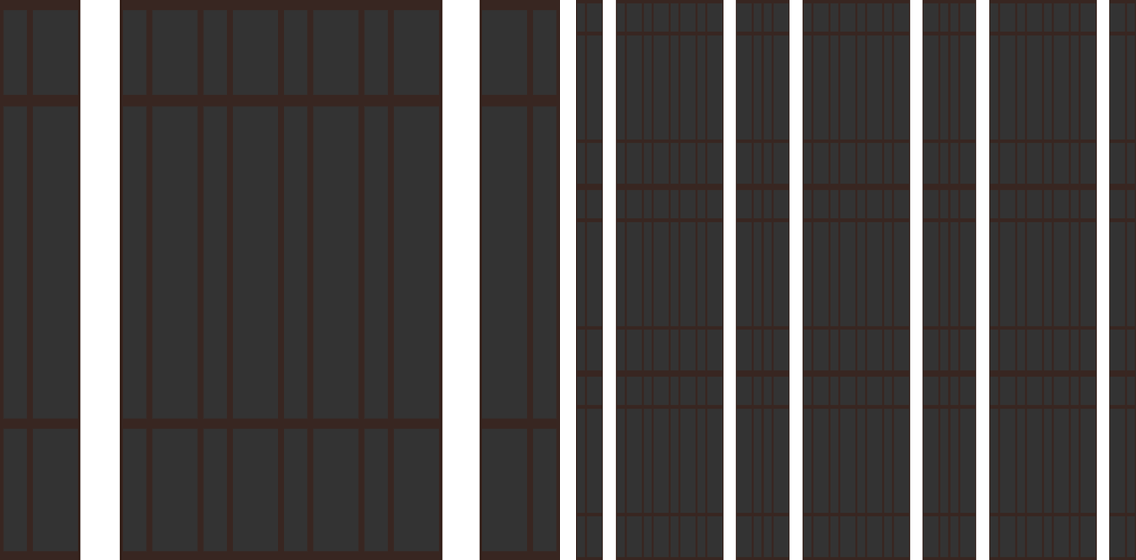
Left: one tile. Right: repeated 3 by 3.
Write a three.js fragment shader that draws this pattern.

```glsl
// Charcoal plaid with thin brown stripes, cut by two broad white vertical bands.
varying vec2 vUv;

// Distance between two positions on a canvas that wraps at 1.
float wrapDistance(float a, float b) {
  return abs(fract(a - b + 0.5) - 0.5);
}

// Soft-edged coverage of a stripe, from the distance to its centre line.
float stripe(float distanceToCentre, float halfWidth, float blur) {
  return 1.0 - smoothstep(-blur, blur, distanceToCentre - halfWidth);
}

// Pairs of thin uprights, repeating from a given start.
float uprights(float x, float start, float blur) {
  float period = 0.1437;
  float first = wrapDistance((x - start) / period, 0.0) * period;
  float second = wrapDistance((x - start - 0.0524) / period, 0.0) * period;
  return stripe(min(first, second), 0.0054, blur);
}

// Three crossbars of slightly different thickness.
float crossbars(float y, float blur) {
  float edge = stripe(wrapDistance(y, -0.0013), 0.0169, blur);
  float lower = stripe(wrapDistance(y, 0.2435), 0.0091, blur);
  float upper = stripe(wrapDistance(y, 0.8203), 0.0104, blur);
  return max(edge, max(lower, upper));
}

void main() {
  vec3 charcoal = vec3(0.2);
  vec3 brown = vec3(0.22, 0.15, 0.13);
  vec3 darkBrown = vec3(0.16, 0.08, 0.05);
  vec2 blur = 0.6 * fwidth(vUv);

  // Each section of cloth between the white bands restarts the plaid.
  float start = vUv.x < 0.178 ? 0.0009 : (vUv.x < 0.823 ? 0.2144 : 0.8029);
  float plaid = max(uprights(vUv.x, start, blur.x), crossbars(vUv.y, blur.y));
  vec3 color = mix(charcoal, brown, plaid);

  // Signed distance to the nearer white band, negative inside it.
  float leftBand = abs(vUv.x - 0.17871) - 0.03516;
  float rightBand = abs(vUv.x - 0.82324) - 0.03321;
  float band = min(leftBand, rightBand);

  // Dark selvedge beside the white.
  color = mix(color, darkBrown, stripe(band, 0.0029, blur.x));
  color = mix(color, vec3(1.0), stripe(band, 0.0, blur.x));
  gl_FragColor = vec4(color, 1.0);
}
```
